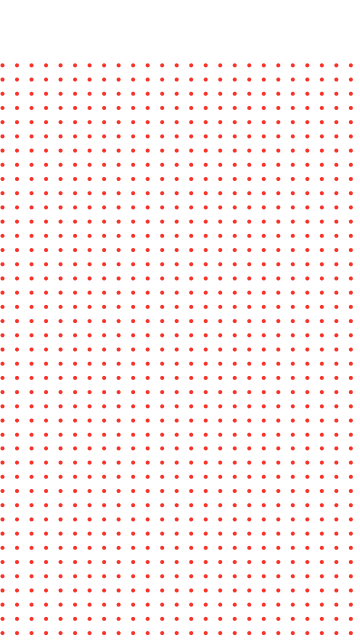
This pattern is drawn by a Shadertoy shader. Its source:

```glsl
const vec3 PAPER = vec3(1.0);
const vec3 RED = vec3(0.97, 0.20, 0.16);

// Lengths are fractions of the canvas height, measured from the top left
const vec2 PITCH = vec2(0.02268, 0.02220);
const vec2 FIRST_DOT = vec2(0.0039, 0.1021);
const vec2 LAST_CELL = vec2(24.0, 40.0);
const float DOT_RADIUS = 0.0031;

// The lower rows sit slightly closer to the upper block
const float SEAM_ROW = 27.0;
const float SEAM_SHIFT = 0.0009;

// Signed distance to the nearest dot of a bounded grid
float dotGrid(vec2 p, vec2 first, vec2 pitch, vec2 lastCell, float radius) {
    vec2 cell = clamp(round((p - first) / pitch), vec2(0.0), lastCell);
    vec2 center = first + cell * pitch;
    center.y -= SEAM_SHIFT * step(SEAM_ROW, cell.y);
    return length(p - center) - radius;
}

// Antialiased fill, one pixel wide at the edge
float coverage(float dist, float pixel) {
    return clamp(0.5 - dist / pixel, 0.0, 1.0);
}

void mainImage(out vec4 fragColor, in vec2 fragCoord) {
    float pixel = 1.0 / iResolution.y;
    vec2 p = vec2(fragCoord.x, iResolution.y - fragCoord.y) * pixel;

    float dist = dotGrid(p, FIRST_DOT, PITCH, LAST_CELL, DOT_RADIUS);
    fragColor = vec4(mix(PAPER, RED, coverage(dist, pixel)), 1.0);
}
```
